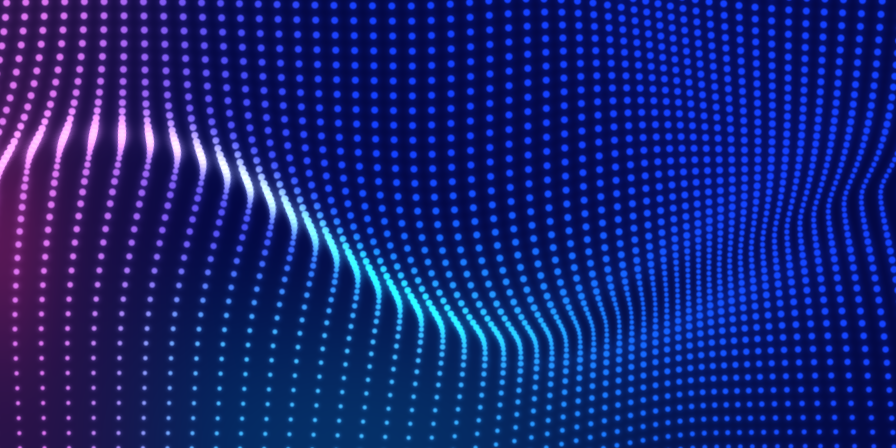
Give the GLSL for this background, as a WebGL 1 fragment shader.

```glsl
precision highp float;

uniform vec2 u_resolution;

const float WAVE_FREQ = 3.6;
const float CREST_X = 0.28;

// Smooth step from -1 to 1 centred on zero
float softSign(float t) {
    return t / sqrt(1.0 + t * t);
}

// Positive part of t with a rounded corner
float softPositive(float t) {
    return 0.5 * (t + sqrt(t * t + 0.0007));
}

float bump(float t) {
    return exp(-t * t);
}

// Height of the main fold at a horizontal position
float ridgeHeight(float x) {
    float wave = 0.46 + 0.22 * cos((x - CREST_X) * WAVE_FREQ);
    return wave + 0.05 * bump(x / 0.2) - 0.09 * smoothstep(1.2, 1.85, x);
}

// Fold sharpness: tight on the left, loose on the right
float foldWidth(float x) {
    return mix(0.055, 0.13, smoothstep(1.2, 1.8, x));
}

// Sideways sweep of the columns at height d over the fold
float columnLean(float d) {
    float above = softPositive(d);
    float under = softPositive(-d);
    return 0.19 * exp(-above / 0.25 - under / 1.1) + 0.05 * exp(-above / 0.05);
}

// Canvas position to dot lattice coordinates
vec2 lattice(vec2 p) {
    float d = p.y - ridgeHeight(p.x);
    float fold = softSign(d / foldWidth(p.x));
    float crest = softSign((p.x - 0.22) / 0.45);
    float slant = crest - 1.7 * smoothstep(1.05, 1.95, p.x);
    float shift = slant * columnLean(d);

    // Second, softer fold in the upper right
    float gather = softSign((p.x - 1.46 - 0.2 * (1.0 - p.y)) / 0.2);
    float slope = p.y - 1.0 + 0.66 * (p.x - 1.35);
    float upper = smoothstep(0.2, 1.0, p.y);
    float right = smoothstep(0.9, 1.6, p.x);

    float column = (p.x - shift) / 0.047 + 1.8 * crest + 3.0 * gather * mix(0.5, 1.0, upper);
    float row = p.y / 0.034 + 4.6 * fold + 1.5 * softSign(d / 0.25);
    row += 3.5 * right * softSign(slope / 0.25);
    return vec2(column, row);
}

// Disc with a soft rim; x is the core, y the halo
vec2 dotLight(float dist, float radius, float blur) {
    float core = 1.0 - smoothstep(radius - blur, radius + blur, dist);
    return vec2(core, bump(dist / (radius * 1.7)));
}

// Light of the dots around p; merge lets the rows run together
vec2 dotField(vec2 p, float radius, float blur, float merge) {
    const float STEP = 0.001;
    vec2 g = lattice(p);
    vec2 gx = (lattice(p + vec2(STEP, 0.0)) - g) / STEP;
    vec2 gy = (lattice(p + vec2(0.0, STEP)) - g) / STEP;
    float det = max(gx.x * gy.y - gx.y * gy.x, 1.0);

    // Crowded dots shrink so that they stay apart
    float columnGap = 1.0 / length(vec2(gx.x, gy.x));
    float rowGap = 1.0 / length(vec2(gx.y, gy.y));
    float size = min(radius, 0.34 * columnGap);
    size = mix(min(size, 0.42 * rowGap), size, merge);

    vec2 cell = floor(g + 0.5);
    vec2 light = vec2(0.0);
    for (int j = -2; j <= 2; j++) {
        for (int i = -1; i <= 1; i++) {
            vec2 o = cell + vec2(float(i), float(j)) - g;
            vec2 offset = vec2(gy.y * o.x - gy.x * o.y, gx.x * o.y - gx.y * o.x) / det;
            light += dotLight(length(offset), size, min(blur, size));
        }
    }
    return light;
}

vec3 backdrop(vec2 p) {
    vec3 navy = vec3(0.012, 0.03, 0.27);
    vec3 teal = vec3(0.02, 0.19, 0.41);
    vec3 violet = vec3(0.17, 0.07, 0.28);
    vec3 crimson = vec3(0.42, 0.10, 0.36);
    float low = (1.0 - smoothstep(0.0, 0.55, p.y)) * bump((p.x - 0.8) / 0.65);
    vec3 color = mix(navy, teal, low);
    color = mix(color, violet, 0.9 * (1.0 - smoothstep(0.0, 0.55, p.x)));
    return mix(color, crimson, 0.7 * bump(p.x / 0.12) * bump((p.y - 0.46) / 0.26));
}

vec3 dotColor(vec2 p) {
    vec3 blue = vec3(0.08, 0.25, 1.0);
    vec3 azure = vec3(0.08, 0.52, 1.0);
    vec3 sky = vec3(0.25, 0.72, 1.0);
    vec3 indigo = vec3(0.32, 0.30, 0.95);
    vec3 pink = vec3(0.86, 0.45, 0.94);
    float warm = bump((p.x - 1.05) / 0.5) * (1.0 - smoothstep(0.25, 0.7, p.y));
    float below = 1.0 - smoothstep(0.2, 0.5, p.y);
    vec3 color = mix(blue, azure, warm);
    color = mix(color, indigo, 1.0 - smoothstep(0.4, 0.85, p.x));
    color = mix(color, sky, below * (1.0 - smoothstep(0.8, 1.5, p.x)));
    return mix(color, pink, 1.0 - smoothstep(0.08, 0.55, p.x));
}

// Highlight along the fold, from rose white to cyan
vec3 ridgeColor(float x) {
    vec3 color = mix(vec3(0.98, 0.62, 1.0), vec3(0.76, 0.86, 1.0), smoothstep(0.2, 0.6, x));
    return mix(color, vec3(0.16, 0.88, 1.0), smoothstep(0.55, 0.85, x));
}

void main() {
    vec2 p = gl_FragCoord.xy / u_resolution.y;
    p.x *= 2.0 * u_resolution.y / u_resolution.x;
    float d = p.y - ridgeHeight(p.x);
    float glow = bump((d - 0.015) / 0.05) * (1.0 - smoothstep(0.9, 1.45, p.x));

    // Dots shrink toward the lower edge and swell on the fold
    float lift = p.y + 0.25 * smoothstep(0.7, 1.4, p.x);
    float radius = mix(0.0042, 0.0076, smoothstep(0.08, 0.62, lift)) + 0.0015 * glow;
    vec2 light = dotField(p, radius, 0.003, glow);

    vec3 ink = mix(dotColor(p), ridgeColor(p.x), glow);
    vec3 color = backdrop(p) + ink * 0.03 * glow;
    color += ink * 0.2 * min(light.y, 1.5);
    color = mix(color, ink, min(light.x, 1.0));
    color += ink * 0.15 * glow * min(light.x, 2.0);
    gl_FragColor = vec4(min(color, 1.0), 1.0);
}
```
